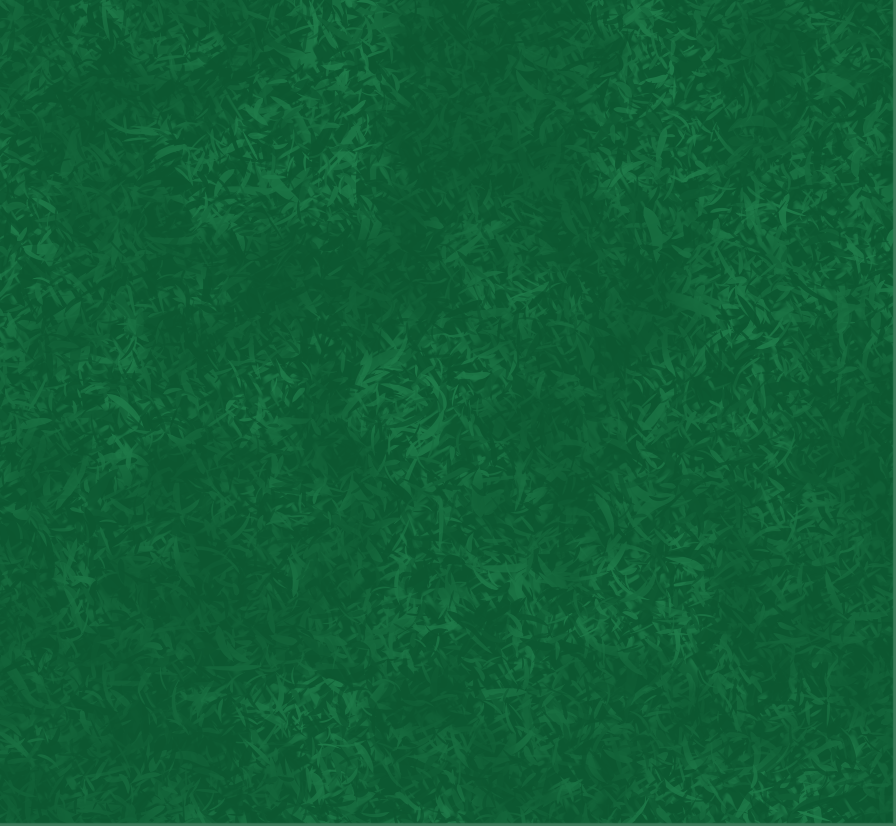
Give the GLSL for this texture, as a Shadertoy shader.

```glsl
// Draws a dense green mat of scattered grass clippings with cloudy light and dark patches.

const vec3 SHADE_GREEN = vec3(0.045, 0.340, 0.188);
const vec3 BLADE_GREEN = vec3(0.122, 0.490, 0.292);
const vec3 RIM_GREEN   = vec3(0.230, 0.480, 0.350);

const int   LAYERS      = 8;
const float CELL_MIN    = 0.024;  // cell sizes, in canvas heights
const float CELL_MAX    = 0.080;
const float SOFTNESS    = 0.0008; // blade edge blur
const float PATCH_SCALE = 7.5;    // patches per canvas height
const float FIBRE_SCALE = 75.0;   // short ground fibres per canvas height
const float RIM_WIDTH   = 0.0035; // pale line on the right and lower sides
const float TAU         = 6.2831853;

// Integer hash: three random words
uvec3 hashWords(ivec3 cell) {
    uvec3 v = uvec3(cell) * 1664525u + 1013904223u;
    v.x += v.y * v.z; v.y += v.z * v.x; v.z += v.x * v.y;
    v ^= v >> 16u;
    v.x += v.y * v.z; v.y += v.z * v.x; v.z += v.x * v.y;
    return v;
}

float corner(ivec2 i, int seed) {
    return float(hashWords(ivec3(i, seed)).x >> 16u) / 65535.0;
}

float valueNoise(vec2 p, int seed) {
    ivec2 i = ivec2(floor(p));
    vec2 f = fract(p);
    f = f * f * (3.0 - 2.0 * f);
    float low  = mix(corner(i, seed), corner(i + ivec2(1, 0), seed), f.x);
    float high = mix(corner(i + ivec2(0, 1), seed), corner(i + ivec2(1, 1), seed), f.x);
    return mix(low, high, f.y);
}

// Brightness of the mat around a point
float patchLight(vec2 p) {
    float n = 0.55 * valueNoise(p * PATCH_SCALE, 901)
            + 0.45 * valueNoise(p * PATCH_SCALE * 2.7 + 7.0, 902);
    return mix(0.30, 1.0, smoothstep(0.18, 0.76, n));
}

// Short fibres: noise stretched along two slanted directions
float groundFibres(vec2 p) {
    vec2 along = vec2(p.x + 0.6 * p.y, p.y - 0.6 * p.x) * FIBRE_SCALE;
    float a = valueNoise(along * vec2(0.8, 2.4), 903);
    float b = valueNoise(along * vec2(2.2, 0.7), 904);
    return smoothstep(0.58, 0.88, max(a, b));
}

// Lays one grid of blades, two per cell, over the tone so far
float layBlades(vec2 p, float tone, float light, int layer, float cellSize, float soft) {
    vec2 g = p / cellSize;
    ivec2 home = ivec2(floor(g - 0.5));
    soft /= cellSize;
    for (int k = 0; k < 8; k++) {
        ivec2 cell = home + ivec2(k & 1, (k >> 1) & 1);
        uvec3 words = hashWords(ivec3(cell, 2 * layer + (k >> 2)));
        vec3 place = vec3(words >> 16u) / 65535.0;
        vec3 form  = vec3(words & 65535u) / 65535.0;

        // Skip blades out of reach
        vec2 q = g - vec2(cell) - place.xy;
        float halfLength = mix(0.24, 0.47, form.x);
        if (dot(q, q) > 1.1 * halfLength * halfLength) continue;

        // Tapered, bent blade
        float c = cos(place.z * TAU), s = sin(place.z * TAU);
        q = vec2(c * q.x + s * q.y, c * q.y - s * q.x);
        float t = q.x / halfLength;
        float bend = 0.6 * (fract(form.x * 17.0) - 0.5);
        float offset = q.y - bend * halfLength * (t * t - 0.3);
        float halfWidth = mix(0.030, 0.095, form.y * form.y);
        float taper = max(0.0, 1.0 - t * t * t * t) * (1.0 + 0.30 * t);
        float mask = smoothstep(soft, -soft, abs(offset) - halfWidth * taper);

        // Dark blades cut sharp gaps between the pale ones
        float bladeTone = light * smoothstep(0.28, 0.92, form.z);
        tone = mix(tone, bladeTone, mask * mix(0.60, 0.95, fract(form.y * 13.0)));
    }
    return tone;
}

void mainImage(out vec4 fragColor, in vec2 fragCoord) {
    vec2 p = fragCoord / iResolution.y;
    float pixel = 1.0 / iResolution.y;
    float soft = max(SOFTNESS, 0.5 * pixel);
    float light = patchLight(p);

    // Dark ground with short pale fibres
    float tone = light * mix(0.06, 0.80, groundFibres(p));

    // Mixed layer sizes, so long blades lie both above and below short ones
    for (int i = 0; i < LAYERS; i++) {
        float size = mix(CELL_MIN, CELL_MAX, fract(0.85 + 0.618 * float(i)));
        tone = layBlades(p + 0.37 * float(i), tone, light, i, size, soft);
    }
    vec3 colour = mix(SHADE_GREEN, BLADE_GREEN, tone);

    // Pale rim
    float edge = min(iResolution.x / iResolution.y - p.x, p.y);
    colour = mix(colour, RIM_GREEN, smoothstep(pixel, -pixel, edge - RIM_WIDTH));

    fragColor = vec4(colour, 1.0);
}
```
